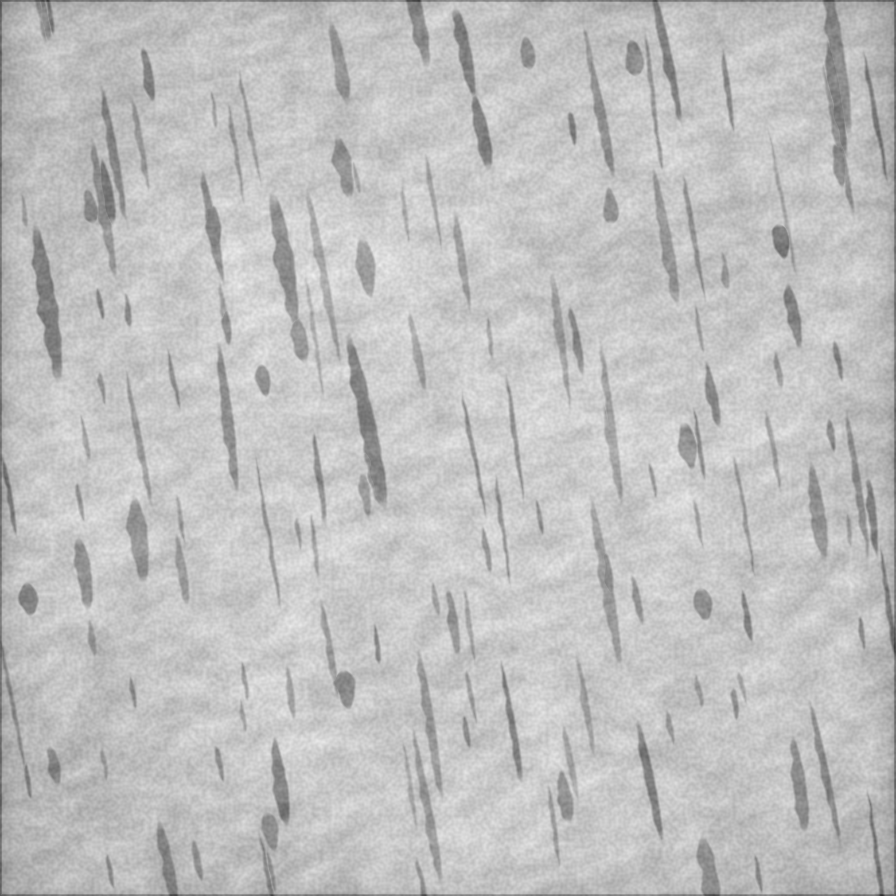
A Shadertoy shader for this texture:

```glsl
float hash(vec2 p) {
    vec3 q = fract(p.xyx * vec3(0.1031, 0.1030, 0.0973));
    q += dot(q, q.yzx + 33.33);
    return fract((q.x + q.y) * q.z);
}

vec2 gradient(vec2 cell) {
    float a = 6.2832 * hash(cell + 17.0);
    return vec2(cos(a), sin(a));
}

float gradientNoise(vec2 p) {
    vec2 i = floor(p), f = p - i;
    vec2 u = f * f * f * (f * (f * 6.0 - 15.0) + 10.0);
    vec2 e = vec2(0.0, 1.0);
    float bottom = mix(dot(gradient(i), f), dot(gradient(i + e.yx), f - e.yx), u.x);
    float top = mix(dot(gradient(i + e), f - e), dot(gradient(i + 1.0), f - 1.0), u.x);
    return mix(bottom, top, u.y);
}

// Soft uneven surface: lumps stretched along a gentle upward slant
float relief(vec2 p) {
    vec2 q = vec2(p.x + 0.35 * p.y, p.y - 0.35 * p.x);
    q += 0.02 * gradientNoise(p * 9.0 + 4.0);
    return 0.06 * gradientNoise(p * 5.0 + 31.0)
         + 0.09 * gradientNoise(q * vec2(17.0, 34.0) + 50.0)
         + 0.055 * gradientNoise(q * vec2(38.0, 66.0) + 90.0);
}

// Tapered, slightly ragged slivers leaning to the left
float streaks(vec2 p) {
    float dark = 0.0;
    for (int i = 0; i < 155; i++) {
        float id = float(i) + 1.0;
        vec2 jitter = vec2(hash(vec2(id, 3.0)), hash(vec2(id, 11.0))) - 0.5;
        vec2 center = fract(id * vec2(0.7549, 0.5698) + 0.13 * jitter);
        float size = hash(vec2(id, 23.0)), girth = hash(vec2(id, 37.0));
        float halfLength = mix(0.02, 0.11, size * size);
        float halfWidth = mix(0.0024, 0.0105, pow(girth, 2.7));
        float lean = 0.165 + 0.1 * (hash(vec2(id, 41.0)) - 0.5);

        vec2 d = p - center;
        float along = dot(d, vec2(-sin(lean), cos(lean))) / halfLength;
        float across = dot(d, vec2(cos(lean), sin(lean)));
        if (abs(along) > 1.0 || abs(across) > 0.02) continue;

        float ragged = gradientNoise(vec2(along * halfLength * 55.0, id * 7.3));
        float skewed = along + 0.5 * jitter.x * (1.0 - along * along);
        float taper = pow(max(1.0 - skewed * skewed, 0.0), 0.8);
        float edge = abs(across + 0.002 * ragged) - halfWidth * taper * (1.0 + 0.5 * ragged);
        float depth = mix(0.14, 0.25, hash(vec2(id, 53.0))) + 0.05 * girth;
        float ends = smoothstep(0.0, 0.3, 1.0 - abs(along));
        dark = max(dark, depth * ends * smoothstep(0.002, -0.002, edge));
    }
    return dark;
}

void mainImage(out vec4 fragColor, in vec2 fragCoord) {
    vec2 uv = fragCoord / iResolution.xy;
    vec2 fromCenter = uv - 0.5;

    float shade = 0.807 + relief(uv) - streaks(uv);

    // Fine film grain
    shade += 0.07 * gradientNoise(uv * 230.0) + 0.05 * gradientNoise(uv * 130.0 + 70.0);

    // Broad falloff, shadowed rim and thin dark border
    vec2 toEdge = 0.5 - abs(fromCenter);
    float rim = min(toEdge.x, toEdge.y);
    shade -= 0.18 * dot(fromCenter, fromCenter);
    shade -= 0.11 * exp(-toEdge.x / 0.012) + 0.06 * exp(-toEdge.y / 0.01);
    shade -= 0.2 * smoothstep(0.003, 0.001, rim);

    fragColor = vec4(vec3(clamp(shade, 0.0, 1.0)), 1.0);
}
```
